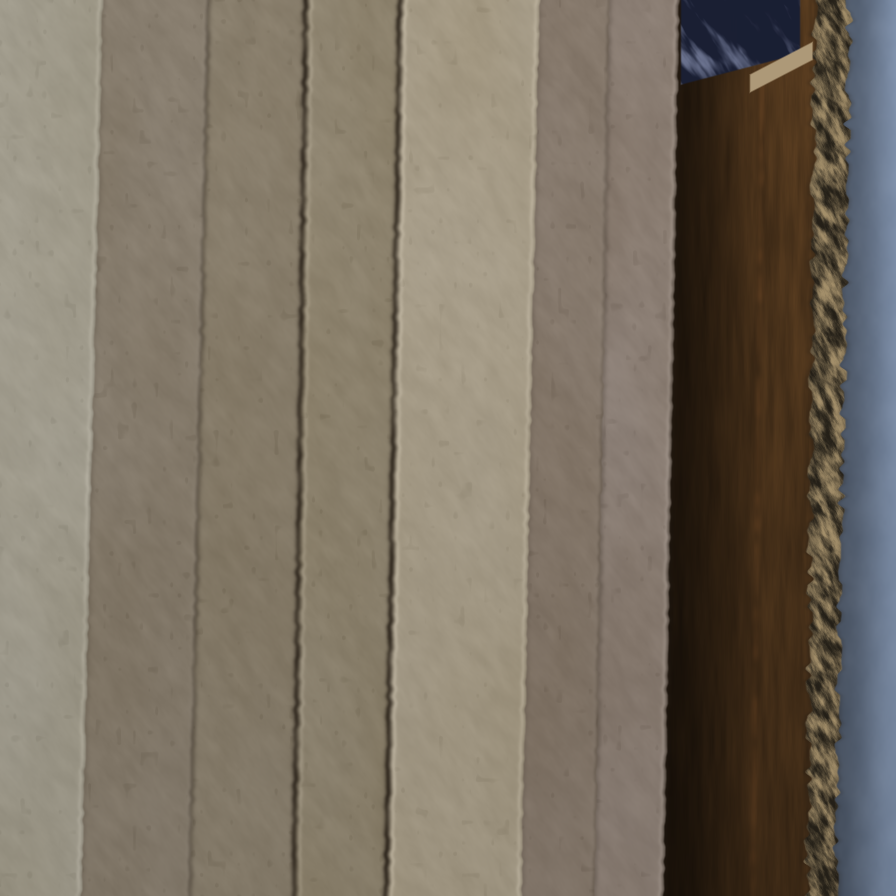
Reproduce this texture procedurally as a Shadertoy shader.

```glsl
const int EDGES = 9;
// Edge positions at the bottom and at the top of the canvas
const float EDGE_LOW[EDGES] = float[](0.091, 0.212, 0.328, 0.431, 0.582, 0.664, 0.741, 0.901, 0.932);
const float EDGE_HIGH[EDGES] = float[](0.115, 0.233, 0.341, 0.446, 0.602, 0.680, 0.758, 0.909, 0.948);
// Dark seam strength and signed pale rim strength (negative: left of the edge)
const float SEAM[EDGES] = float[](0.12, 0.30, 0.72, 0.74, 0.12, 0.20, 0.45, 0.25, 0.15);
const float RIM[EDGES] = float[](-0.07, -0.03, 0.07, 0.08, -0.08, -0.02, -0.10, 0.0, 0.0);
const vec3 FACE[EDGES + 1] = vec3[](
    vec3(0.61, 0.59, 0.53), vec3(0.51, 0.47, 0.41), vec3(0.52, 0.48, 0.41),
    vec3(0.54, 0.50, 0.42), vec3(0.63, 0.59, 0.51), vec3(0.51, 0.46, 0.41),
    vec3(0.53, 0.48, 0.44), vec3(0.25, 0.17, 0.09), vec3(0.40, 0.35, 0.26),
    vec3(0.44, 0.50, 0.59));
const vec3 DARK_GAP = vec3(0.13, 0.10, 0.07);
const vec3 PLASTIC_DARK = vec3(0.10, 0.12, 0.20);
const vec3 PLASTIC_LIGHT = vec3(0.42, 0.45, 0.56);
const vec3 PALE_CHIP = vec3(0.68, 0.60, 0.47);
const float SEAM_WIDTH = 0.0036;
const float RIM_OFFSET = 0.0065;
const float EDGE_WOBBLE = 0.0022;
const float GRAIN = 0.045;
const int BROWN = 7;
const int CHIPBOARD = 8;
const int WALL = 9;

float hash(vec2 p) {
    vec3 q = fract(vec3(p.xyx) * 0.1031);
    q += dot(q, q.yzx + 33.33);
    return fract((q.x + q.y) * q.z);
}

float noise(vec2 p) {
    vec2 cell = floor(p), f = fract(p);
    f = f * f * (3.0 - 2.0 * f);
    return mix(mix(hash(cell), hash(cell + vec2(1, 0)), f.x),
               mix(hash(cell + vec2(0, 1)), hash(cell + vec2(1, 1)), f.x), f.y);
}

float fbm(vec2 p) {
    float sum = 0.0, gain = 0.5;
    for (int i = 0; i < 4; i++) {
        sum += gain * noise(p);
        p = p * 2.03 + 17.0;
        gain *= 0.5;
    }
    return sum;
}

float edgeAt(int i, float y) {
    return mix(EDGE_LOW[i], EDGE_HIGH[i], y);
}

// Surface of one panel, before seams
vec3 panel(int i, vec2 p) {
    vec3 color = FACE[i];
    vec2 seed = p + float(i) * 3.7;
    if (i < BROWN) {
        float fibre = fbm(seed * vec2(75.0, 55.0) + p.yx * 25.0) - 0.47;
        float blotch = fbm(seed * vec2(9.0, 4.0)) - 0.47;
        float fleck = smoothstep(0.84, 0.97, noise(seed * vec2(120.0, 85.0)));
        color += GRAIN * (fibre * 1.3 + blotch * vec3(1.0, 1.15, 1.5)) - 0.03 * fleck;
        color *= mix(0.97, 1.02, smoothstep(0.0, 0.8, p.y));
    } else if (i == BROWN) {
        float across = (p.x - edgeAt(6, p.y)) / (edgeAt(7, p.y) - edgeAt(6, p.y));
        float streak = fbm(seed * vec2(150.0, 14.0)) - 0.47;
        color *= mix(0.42, 1.15, smoothstep(-0.05, 0.85, across)) * mix(0.82, 1.15, p.y);
        color *= 1.0 + 0.45 * streak;
        color += vec3(0.07, 0.04, 0.02) * exp(-pow((across - 0.62) / 0.025, 2.0)) * noise(seed * vec2(9.0, 70.0));
    } else if (i == CHIPBOARD) {
        float chips = fbm(seed * vec2(130.0, 75.0) + p.yx * 40.0);
        color *= mix(0.35, 1.6, smoothstep(0.18, 0.78, chips));
    } else {
        float depth = smoothstep(0.0, 0.07, p.x - edgeAt(8, p.y));
        color *= mix(0.72, 1.15, depth) * mix(0.88, 1.05, p.y);
        color += 0.05 * (fbm(p * vec2(50.0, 30.0)) - 0.47);
    }
    return color;
}

void mainImage(out vec4 fragColor, in vec2 fragCoord) {
    vec2 p = fragCoord / iResolution.xy;
    float soft = max(0.0014, 1.0 / iResolution.x);
    vec3 color = panel(0, p);

    // Leaning panels, laid from left to right
    for (int i = 0; i < EDGES; i++) {
        float rough = i < BROWN ? 1.0 : 4.0;
        float wobble = (noise(vec2(p.y * 130.0, float(i) * 9.0)) - 0.5) * EDGE_WOBBLE * rough;
        float d = p.x - edgeAt(i, p.y) - wobble;
        color = mix(color, panel(i + 1, p), smoothstep(-soft, soft, d));
        float wear = mix(0.75, 1.1, noise(vec2(p.y * 45.0, float(i) * 5.0)));
        float rimDistance = (d - sign(RIM[i]) * RIM_OFFSET * (RIM[i] > 0.0 ? 1.0 : 0.55)) / 0.0026;
        color += abs(RIM[i]) * wear * exp(-rimDistance * rimDistance);
        color = mix(color, DARK_GAP, min(SEAM[i] * wear, 1.0) * exp(-pow(d / SEAM_WIDTH, 2.0)));
    }

    // Clear plastic above the slanted end of the brown board
    float slant = 0.905 + (p.x - 0.758) * 0.26;
    float inside = smoothstep(-soft, soft, p.x - 0.760) * smoothstep(soft, -soft, p.x - 0.893);
    float above = smoothstep(-soft, soft, p.y - slant);
    float glints = smoothstep(0.48, 0.72, fbm(p * vec2(42.0, 28.0) + p.yx * 18.0));
    color = mix(color, mix(PLASTIC_DARK, PLASTIC_LIGHT, glints), inside * above);

    // Pale sawn end
    float chipY = abs(p.y - 0.925 - (p.x - 0.872) * 0.52) - 0.010;
    float chipX = abs(p.x - 0.872) - 0.035;
    color = mix(color, PALE_CHIP, smoothstep(soft, -soft, max(chipX, chipY)));

    fragColor = vec4(clamp(color, 0.0, 1.0), 1.0);
}
```
